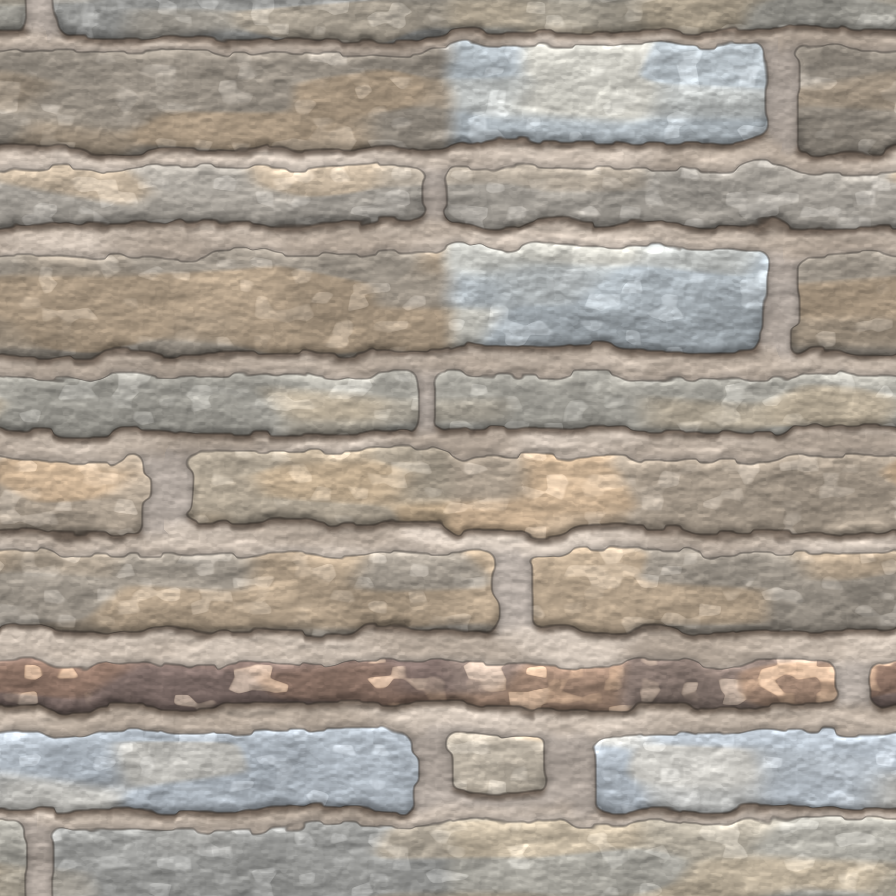
Write a Shadertoy shader that draws this texture.

```glsl
// Weathered ledgestone wall: nine courses of long flat stones in sandy mortar.
// Each course is a rounded box wrapped around one joint, with a second tint
// past mid-canvas; wrapped cellular noise gives the grain, wear and relief.

// Per course: centre height, half height, joint position, joint half width.
// The last entry is the small filler stone inside a wide joint.
const vec4 COURSES[10] = vec4[10](
    vec4(.018, .058, .047, .015), vec4(.889, .055, .870, .017),
    vec4(.782, .031, .484, .010), vec4(.661, .055, .870, .017),
    vec4(.550, .031, .480, .009), vec4(.460, .040, .187, .024),
    vec4(.340, .043, .573, .020), vec4(.235, .024, .956, .018),
    vec4(.139, .043, .562, .099), vec4(.144, .032, .055, .446));

const vec3 TINTS[10] = vec3[10](
    vec3(.56, .56, .55), vec3(.56, .53, .49), vec3(.60, .58, .55),
    vec3(.56, .53, .49), vec3(.59, .58, .55), vec3(.64, .60, .54),
    vec3(.58, .55, .51), vec3(.46, .40, .38), vec3(.67, .70, .73),
    vec3(.77, .73, .67));

// Tint past mid-canvas, and the vertical step of that part.
const vec4 FAR_TINTS[10] = vec4[10](
    vec4(.62, .61, .58, .007), vec4(.66, .69, .71, .008),
    vec4(.61, .59, .56, .000), vec4(.65, .68, .70, .008),
    vec4(.61, .60, .57, .000), vec4(.67, .62, .56, -.013),
    vec4(.58, .55, .51, .000), vec4(.53, .47, .44, .000),
    vec4(.67, .70, .73, .000), vec4(.77, .73, .67, .000));

vec3 hash3(vec2 cell) {
    vec3 h = fract(cell.xyx * vec3(.1031, .1030, .0973));
    h += dot(h, h.yxz + 33.33);
    return fract((h.xxy + h.yzz) * h.zyx);
}

// Cellular noise with softly blended cell values; repeats every unit.
float cellNoise(vec2 p, vec2 freq) {
    vec2 base = floor(p * freq), f = fract(p * freq);
    float sum = 0., total = 0.;
    for (int y = -1; y <= 1; y++)
    for (int x = -1; x <= 1; x++) {
        vec2 o = vec2(x, y);
        vec3 h = hash3(mod(base + o, freq) + freq);
        vec2 d = o + .2 + .6 * h.xy - f;
        float w = exp(-8. * dot(d, d));
        sum += w * h.z;
        total += w;
    }
    return sum / total;
}

float grain(vec2 p) {
    float sum = 0., amp = .34;
    vec2 freq = vec2(9, 17);
    for (int i = 0; i < 5; i++) {
        sum += amp * cellNoise(p, freq);
        freq *= 2.;
        amp *= .72;
    }
    return sum;
}

float roundBox(vec2 p, vec2 halfSize, float r) {
    vec2 q = abs(p) - halfSize + r;
    return length(max(q, 0.)) + min(max(q.x, q.y), 0.) - r;
}

void mainImage(out vec4 fragColor, in vec2 fragCoord) {
    vec2 uv = fragCoord / iResolution.xy;
    float pixel = 1. / iResolution.y;

    // Surface grain, lit from the upper left
    float rough = grain(uv);
    float relief = rough - grain(uv + vec2(-.002, .004));
    float patches = cellNoise(uv, vec2(7, 23));
    float specks = cellNoise(uv, vec2(46, 70));

    // Uneven stone outlines
    vec2 p = uv + .012 * vec2(cellNoise(uv, vec2(14, 30)) - .5,
                              cellNoise(uv, vec2(17, 11)) - .5);
    p.y += .007 * (cellNoise(uv, vec2(50, 40)) - .5);

    vec3 stone = vec3(0);
    float cover = 0., shadow = 0., contact = 0., joint = 0.;
    for (int i = 0; i < 10; i++) {
        vec4 c = COURSES[i];
        float along = fract(p.x - c.z), middle = fract(.5 - c.z);
        float past = smoothstep(-.015, .015, along - middle);
        vec2 q = vec2(along - .5, p.y - c.x - FAR_TINTS[i].w * past);
        q.y -= round(q.y);
        vec2 halfSize = vec2(.5 - c.w, c.y);
        float d = roundBox(q, halfSize, .013);

        // Bevel: pale upper rim, dark lower rim
        float v = clamp(q.y / c.y, -1., 1.);
        float rim = smoothstep(-.013, -.001, d);
        vec3 tint = mix(TINTS[i], FAR_TINTS[i].rgb, past);
        if (i == 7) tint = mix(tint, vec3(.72, .64, .57),
                               smoothstep(.62, .82, specks) * .7);
        tint *= 1. + rim * (v > 0. ? .24 : .30) * v + .04 * v;

        float inside = smoothstep(pixel + .001, -pixel - .001, d);
        stone = mix(stone, tint, inside);
        cover = max(cover, inside);

        // Shade cast on the mortar
        float above = roundBox(q + vec2(0, .007), halfSize, .013);
        shadow = max(shadow, smoothstep(.004, -.006, above));
        contact = max(contact, smoothstep(.011, 0., d));
        joint = max(joint, smoothstep(.01, -.01, abs(q.y) - c.y));
    }

    // Stone wear: warm stains and pale mineral flecks
    stone *= 1. + .42 * (rough - .5) + .16 * (patches - .5);
    stone = mix(stone, stone * vec3(1.08, 1., .90),
                .7 * smoothstep(.45, .8, patches));
    stone += .10 * smoothstep(.68, .9, specks);

    // Sandy mortar, greyer in the upright joints
    vec3 mortar = mix(vec3(.66, .61, .56), vec3(.84, .79, .74),
                      smoothstep(.2, .8, .5 * (patches + rough)));
    mortar = mix(mortar, vec3(.61, .58, .56), .6 * joint);
    mortar *= 1. - .13 * contact;
    mortar = mix(mortar, vec3(.33, .28, .24), .72 * shadow);

    vec3 color = mix(mortar, stone, cover) * (1. + .85 * relief);
    fragColor = vec4(clamp(color * 1.03, 0., 1.), 1);
}
```
